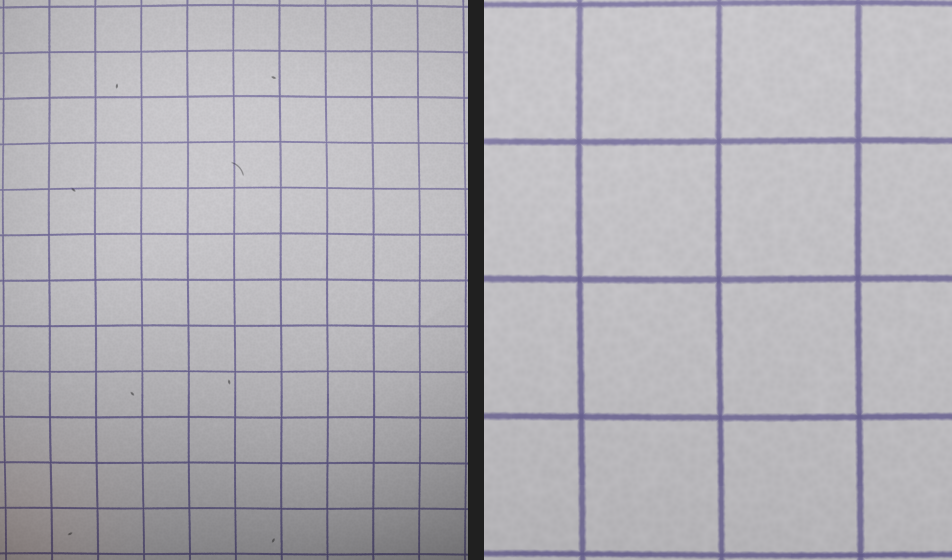
Left: the whole. Right: its middle third, enlarged.
A WebGL 1 fragment shader for this pattern:

```glsl
precision highp float;

uniform vec2 u_resolution;

#define SPACING vec2(0.0820, 0.0812)
#define ORIGIN vec2(0.0088, 0.0117)
#define LINE_HALF_WIDTH 0.0018
#define LINE_SOFTNESS 0.0012
#define INK_TINT vec3(0.61, 0.58, 0.79)
#define PAPER_TINT vec3(1.0, 0.993, 1.012)
#define LIGHT_LOW 0.515
#define LIGHT_HIGH 0.785
#define GRAIN 0.035
#define SPECK_CHANCE 0.06
#define PI 3.14159

float hash(vec2 p) {
  return fract(sin(dot(p, vec2(127.1, 311.7))) * 43758.55);
}

vec2 hash2(vec2 p) {
  return vec2(hash(p), hash(p + 19.7));
}

// Distance to the nearest scattered feature point
float cellular(vec2 p) {
  vec2 cell = floor(p);
  vec2 local = fract(p);
  float nearest = 2.0;
  for (int j = -1; j <= 1; j++) {
    for (int i = -1; i <= 1; i++) {
      vec2 n = vec2(float(i), float(j));
      vec2 d = n + hash2(cell + n) - local;
      nearest = min(nearest, dot(d, d));
    }
  }
  return sqrt(nearest);
}

// Gentle bowing of the sheet plus a slight hand-held waver
vec2 bend(vec2 p, float aspect) {
  float across = p.x / aspect;
  float dx = 0.004 * (0.5 - p.y) - 0.003 * cos(PI * across) * sin(PI * p.y);
  float dy = 0.0035 * sin(PI * across) * smoothstep(0.2, 0.8, p.y);
  dy -= 0.002 * across * (1.0 - 2.0 * p.y);
  dx += 0.0005 * sin(p.y * 17.0 + p.x * 5.0);
  dy += 0.0005 * sin(p.x * 19.0 + p.y * 7.0);
  return p - vec2(dx, dy);
}

// Ink coverage of both line families, uneven from line to line
float gridInk(vec2 p, float pixel) {
  vec2 cell = (p - ORIGIN) / SPACING;
  vec2 id = floor(cell + 0.5);
  vec2 dist = abs(cell - id) * SPACING;
  vec2 vary = vec2(hash(vec2(id.x, 3.0)), hash(vec2(id.y, 8.0)));
  float ragged = 0.0005 * (cellular(p * 260.0) - 0.5);
  vec2 halfWidth = LINE_HALF_WIDTH * (0.9 + 0.2 * vary) + ragged;
  float soft = max(LINE_SOFTNESS, 0.7 * pixel);
  vec2 ink = 1.0 - smoothstep(halfWidth - soft, halfWidth + soft, dist);
  ink *= 0.88 + 0.12 * vary.yx;
  return max(ink.x, ink.y) + 0.15 * ink.x * ink.y;
}

// Light falling off towards the lower edge and the corners
float lighting(vec2 p, float across) {
  float fall = 1.0 - clamp(p.y / 0.7, 0.0, 1.0);
  float light = mix(LIGHT_HIGH, LIGHT_LOW, fall * fall);
  light -= 0.035 * smoothstep(0.8, 1.0, p.y);
  light -= 0.06 * pow(abs(across - 0.55) * 1.8, 3.0);
  light -= 0.05 * smoothstep(0.6, 1.0, across) * fall * fall;
  return light + 0.006 * sin(p.x * 9.0 + 2.0 * sin(p.y * 6.0));
}

// Sparse dark flecks, stretched and turned at random
float specks(vec2 p, float pixel) {
  vec2 q = p * 11.0;
  vec2 id = floor(q);
  vec2 d = (fract(q) - 0.25 - 0.5 * hash2(id)) / 11.0;
  float angle = 2.0 * PI * hash(id + 5.3);
  d = vec2(d.x * cos(angle) + d.y * sin(angle), d.y * cos(angle) - d.x * sin(angle));
  float dist = length(d * vec2(0.5, 1.0));
  return step(hash(id + 41.0), SPECK_CHANCE) * (1.0 - smoothstep(0.0007, 0.0012 + pixel, dist));
}

// One short curved fibre
float fibre(vec2 p, float pixel) {
  vec2 d = p - vec2(0.405, 0.681);
  float arc = abs(length(d) - 0.030);
  float span = smoothstep(0.0, 0.006, d.x - 0.006) * smoothstep(0.0, 0.006, d.y - 0.003);
  return span * (1.0 - smoothstep(0.0, 0.0006 + pixel, arc));
}

void main() {
  float pixel = 1.0 / u_resolution.y;
  vec2 p = gl_FragCoord.xy * pixel;
  float aspect = u_resolution.x * pixel;
  float across = p.x / aspect;

  // Paper with fine tooth and broader mottling
  float tooth = cellular(p * 190.0) + 0.6 * cellular(p * 75.0) - 0.8;
  float light = lighting(p, across) * (1.0 + GRAIN * tooth);
  float crease = p.y - 0.362 - 0.705 * (p.x - 0.67);
  light += 0.012 * smoothstep(0.64, 0.76, p.x) * crease / 0.006 * exp(-abs(crease) / 0.006);
  vec3 color = light * PAPER_TINT;
  float warmth = (1.0 - smoothstep(0.0, 0.4, across)) * (1.0 - smoothstep(0.0, 0.35, p.y));
  color += warmth * vec3(0.035, 0.008, -0.005);

  // Printed rules, heavier where the light is low
  float ink = gridInk(bend(p, aspect), pixel);
  float strength = mix(1.12, 0.88, smoothstep(0.1, 0.9, p.y));
  color *= mix(vec3(1.0), INK_TINT, ink * strength);

  color *= 1.0 - 0.4 * specks(p, pixel) - 0.3 * fibre(p, pixel);
  gl_FragColor = vec4(clamp(color, 0.0, 1.0), 1.0);
}
```
